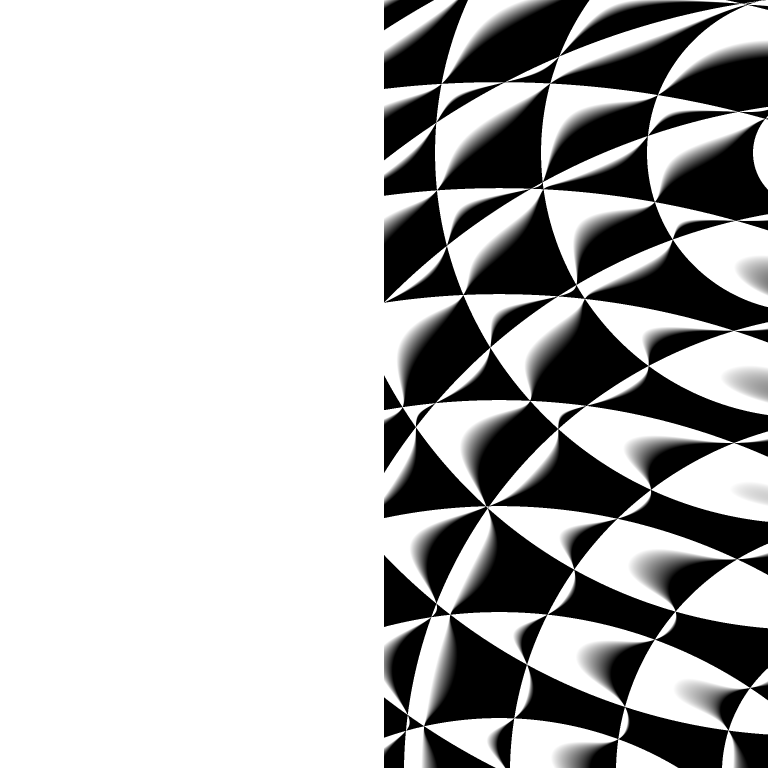
This pattern is drawn by a WebGL 1 fragment shader. Its source:

```glsl
precision highp float;

uniform vec2 u_resolution;

#define RING_SPACING 0.138
#define CONTRAST 0.6
#define PANEL_EDGE 0.5
#define SAMPLES 3

const float PI = 3.14159265;

// Tangent wave around a center; it jumps from +inf to -inf at edgeRadius
// and again at every ring spacing from there.
float tangentRings(vec2 p, vec2 center, float edgeRadius) {
    float phase = fract((length(p - center) - edgeRadius) / RING_SPACING);
    return tan(PI * (clamp(phase, 0.0005, 0.9995) - 0.5));
}

// Three interfering ring systems, with a plain white panel on the left
float pattern(vec2 p) {
    float rings = tangentRings(p, vec2(0.650, -0.387), 0.866)
                + tangentRings(p, vec2(1.0495, 0.801), 0.069)
                + tangentRings(p, vec2(1.1276, -0.0074), 0.6016);
    float shade = clamp(CONTRAST * rings, 0.0, 1.0);
    return p.x < PANEL_EDGE ? 1.0 : shade;
}

void main() {
    // Average a grid of samples per pixel to smooth the hard edges
    float sum = 0.0;
    for (int j = 0; j < SAMPLES; j++) {
        for (int i = 0; i < SAMPLES; i++) {
            vec2 offset = (vec2(float(i), float(j)) + 0.5) / float(SAMPLES) - 0.5;
            sum += pattern((gl_FragCoord.xy + offset) / u_resolution);
        }
    }
    gl_FragColor = vec4(vec3(sum / float(SAMPLES * SAMPLES)), 1.0);
}
```
